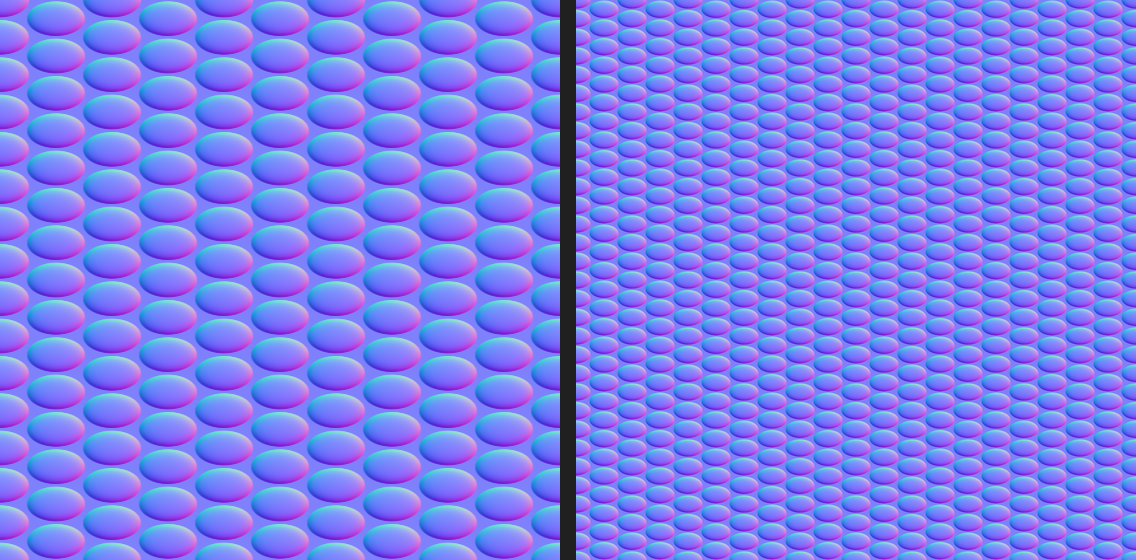
Left, the tile; right, the same tile 2 across and 2 down.
Write a WebGL 1 fragment shader that draws this texture map.

```glsl
precision highp float;
// Tangent-space normal map of staggered oval studs on a flat sheet.
// Two interleaved 5 by 15 lattices, offset by half a cell, each hold one
// rounded cap per cell; its analytic slope is encoded as a normal colour.

uniform vec2 u_resolution;

// Surface slope of the studs in one lattice; zero on the flat sheet.
vec2 studSlope(vec2 cell) {
  vec2 repeats = vec2(5.0, 15.0);
  vec2 radii = vec2(0.0505, 0.0302);
  vec2 local = (fract(cell + 0.5) - 0.5) / repeats;
  vec2 p = local / radii;
  float r = length(p);

  // Rounded cap: nearly flat on top, rolling off steeply toward the rim.
  float capHeight = sqrt(max(1.0 - r * r, 0.0) + 0.08);
  float rollOff = 0.72 + 0.6 * r * r * r;
  vec2 slope = vec2(0.38, 0.46) * p * rollOff / capHeight;
  return slope * (1.0 - smoothstep(0.94, 1.06, r));
}

void main() {
  vec2 uv = gl_FragCoord.xy / u_resolution;
  vec2 cell = uv * vec2(5.0, 15.0);

  // Even columns sit on cell corners, odd columns on cell centres.
  vec2 slope = studSlope(cell) + studSlope(cell + 0.5);

  vec3 normal = normalize(vec3(slope, 1.0));
  vec3 colour = vec3(0.495, 0.5, 0.49) + 0.5 * normal;
  gl_FragColor = vec4(colour, 1.0);
}
```
